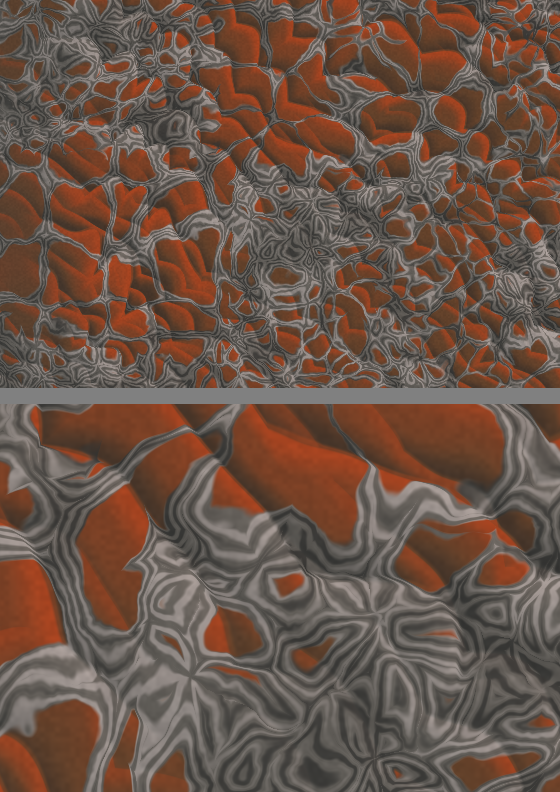
Top: the whole. Bottom: its middle third, enlarged.
Write a WebGL 1 fragment shader that draws this texture.

```glsl
precision highp float;
// Marbled paper: rust-brown cells parted by combed grey veins, under slanting folds.
// Warped, rounded Voronoi borders give the veins; contour lines of the border
// distance give their stripes; scalloped sawtooth waves light and shade the folds.
uniform vec2 u_resolution;

const vec2 ACROSS = vec2(0.65, 0.76);
const vec2 ALONG = vec2(0.76, -0.65);
const vec3 DARK_BROWN = vec3(0.27, 0.205, 0.16);
const vec3 BROWN = vec3(0.385, 0.255, 0.165);
const vec3 RUST = vec3(0.48, 0.25, 0.145);
const vec3 EMBER = vec3(0.71, 0.27, 0.12);
const vec3 SLATE = vec3(0.23, 0.235, 0.23);
const vec3 GREY = vec3(0.37, 0.365, 0.35);
const vec3 SILVER = vec3(0.57, 0.55, 0.54);

float hash(vec2 p) {
  return fract(sin(dot(p, vec2(127.1, 311.7))) * 43758.545);
}

vec2 hash2(vec2 p) {
  return vec2(hash(p), hash(p + 37.3));
}

float noise(vec2 p) {
  vec2 i = floor(p), f = fract(p);
  f = f * f * (3.0 - 2.0 * f);
  return mix(mix(hash(i), hash(i + vec2(1.0, 0.0)), f.x),
             mix(hash(i + vec2(0.0, 1.0)), hash(i + 1.0), f.x), f.y);
}

float fbm(vec2 p) {
  float sum = 0.0, amp = 0.53;
  for (int i = 0; i < 4; i++) {
    sum += amp * noise(p);
    p = mat2(1.6, 1.2, -1.2, 1.6) * p + 5.7;
    amp *= 0.5;
  }
  return sum;
}

vec2 warp(vec2 p, float scale, float amount) {
  return p + amount * (vec2(fbm(p * scale), fbm(p * scale + 19.4)) - 0.5);
}

// Distance to the nearest cell border, with rounded corners
float cellBorder(vec2 p, float scale) {
  p *= scale;
  vec2 home = floor(p), nearest = vec2(0.0);
  float best = 9.0;
  for (int y = -1; y <= 1; y++)
  for (int x = -1; x <= 1; x++) {
    vec2 c = home + vec2(float(x), float(y));
    vec2 r = c + hash2(c) - p;
    if (dot(r, r) < best) { best = dot(r, r); nearest = r; }
  }
  float sum = 0.0001;
  for (int y = -2; y <= 2; y++)
  for (int x = -2; x <= 2; x++) {
    vec2 c = home + vec2(float(x), float(y));
    vec2 r = c + hash2(c) - p;
    vec2 gap = r - nearest;
    if (dot(gap, gap) > 0.0001)
      sum += exp(-14.0 * dot(0.5 * (r + nearest), normalize(gap)));
  }
  return -log(sum) / (14.0 * scale);
}

// Sawtooth across the folds: slow rise to a crest, then a steep fall
float fold(vec2 p, float count, float seed) {
  float drift = 2.2 * fbm(p * 2.3 + seed);
  float lobes = abs(sin(dot(p, ALONG) * 21.0 + 5.0 * noise(p * 4.0 + seed)));
  float f = fract(dot(p, ACROSS) * count + drift - 0.38 * lobes);
  return f * (1.0 - smoothstep(0.91, 1.0, f));
}

float coverage(float dist, float width, float blur) {
  return 1.0 - smoothstep(width - blur, width + blur, dist);
}

void main() {
  vec2 p = gl_FragCoord.xy / u_resolution.y;
  float blur = 0.0012 + 0.6 / u_resolution.y;

  // Folds: broad ones all over, finer ones toward the lower left
  float lowerLeft = 1.0 - smoothstep(0.5, 1.5, p.x + p.y * 0.7);
  float broad = fold(p, 8.0, 3.1);
  float fine = fold(p, 15.0, 8.6);
  float broadPower = smoothstep(0.22, 0.6, noise(p * 2.6 + 4.2));
  float finePower = smoothstep(0.35, 0.75, noise(p * 3.1 + 11.0) + 0.25 * lowerLeft);
  float light = (broad - 0.45) * broadPower + 0.7 * (fine - 0.45) * finePower;
  float crest = max(smoothstep(0.6, 0.92, broad) * broadPower,
                    0.8 * smoothstep(0.6, 0.9, fine) * finePower);

  // Veins: a wide net of large cells, with patches of small ones
  vec2 q = warp(p - ACROSS * 0.012 * broad * broadPower, 6.0, 0.13);
  q = warp(q, 24.0, 0.022);
  float large = cellBorder(q, 7.5);
  float small = cellBorder(q + 3.7, 16.0);
  float patches = smoothstep(0.42, 0.62, noise(p * 4.3 + 7.0));
  float border = min(large, small + 0.03 * (1.0 - patches));
  float swell = noise(p * 9.0 + 2.0);
  float width = 0.0015 + 0.021 * swell * swell + 0.005 * lowerLeft;
  float vein = coverage(border, width, blur);

  // Combed stripes follow the vein contours
  float comb = sin(border * 640.0 + 17.0 * fbm(q * 9.0));
  float tone = 0.5 + 0.34 * comb + 0.6 * (noise(q * 19.0) - 0.5) + 0.25 * light;
  vec3 veinColour = mix(SLATE, GREY, smoothstep(0.0, 0.45, tone));
  veinColour = mix(veinColour, SILVER, smoothstep(0.5, 1.0, tone));

  // Cell colour: brown to rust, ember on crests, dark in the hollows
  float warmth = fbm(p * 3.0 + 14.0) + 0.45 * light;
  vec3 cell = mix(BROWN, RUST, smoothstep(0.35, 0.75, warmth));
  cell = mix(cell, DARK_BROWN, smoothstep(0.08, 0.6, -light));
  cell = mix(cell, EMBER, 0.75 * crest);

  vec3 colour = mix(cell, veinColour * (1.0 + 0.25 * light), 0.94 * vein);
  float leftShade = 1.0 - smoothstep(0.0, 0.35, p.x);
  colour = mix(colour, SLATE, 0.22 * leftShade);
  colour *= 0.95 + 0.1 * noise(p * 230.0);
  gl_FragColor = vec4(colour, 1.0);
}
```
